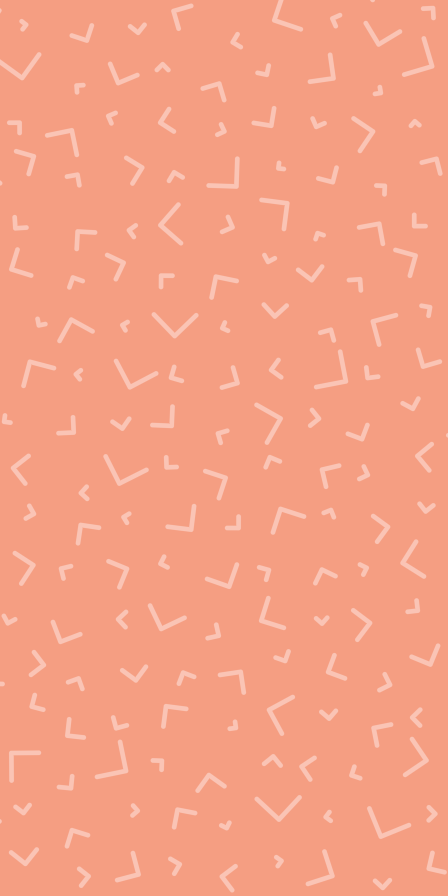
A WebGL 1 fragment shader for this pattern:

```glsl
precision highp float;
// Scattered pale right-angle chevrons with rounded strokes on a coral ground.
uniform vec2 u_resolution;

const float COLUMNS = 9.0;

// Three independent random values in 0..1 for a cell.
vec3 hash3(vec2 cell) {
  vec3 p = fract(cell.xyx * vec3(0.1031, 0.1030, 0.0973) + 0.37);
  p += dot(p, p.yxz + 33.33);
  return fract((p.xxy + p.yzz) * p.zyx);
}

// Distance to two equal arms at a right angle, balanced around the origin.
float chevron(vec2 p, float armLength, float angle) {
  float c = cos(angle), s = sin(angle);
  p = mat2(c, -s, s, c) * p;
  p = vec2(p.x + 0.4 * armLength, abs(p.y));
  vec2 arm = vec2(0.7071);
  return length(p - arm * clamp(dot(p, arm), 0.0, armLength));
}

void main() {
  vec2 p = gl_FragCoord.xy / u_resolution.x * COLUMNS;
  vec2 home = floor(p);
  float dist = 10.0;

  // Nearest chevron among the neighbouring cells.
  for (int j = -1; j <= 1; j++) {
    for (int i = -1; i <= 1; i++) {
      vec2 cell = home + vec2(float(i), float(j));
      vec3 place = hash3(cell + 17.0);
      vec3 look = hash3(cell + 71.0);

      // Large and small marks alternate, so that they keep clear of each other.
      float isSmall = mod(cell.x + cell.y, 2.0);
      float armLength = mix(mix(0.30, 0.61, pow(look.x, 1.3)),
                            mix(0.11, 0.25, look.x), isSmall);
      float jitter = mix(0.26, 0.44, isSmall);

      // Row and column sway hides the grid.
      vec2 sway = 0.2 * sin(cell.yx * vec2(1.9, 2.3) + vec2(0.6, 2.0));
      vec2 center = cell + 0.5 + sway + (place.xy - 0.5) * jitter;
      dist = min(dist, chevron(p - center, armLength, 6.2832 * look.y));
    }
  }

  // Constant stroke width with smooth edges.
  float pixel = COLUMNS / u_resolution.x;
  float stroke = 1.0 - smoothstep(-0.7 * pixel, 0.7 * pixel, dist - 0.047);
  vec3 coral = vec3(0.96, 0.62, 0.51);
  vec3 blush = vec3(0.98, 0.77, 0.71);
  gl_FragColor = vec4(mix(coral, blush, stroke), 1.0);
}
```
